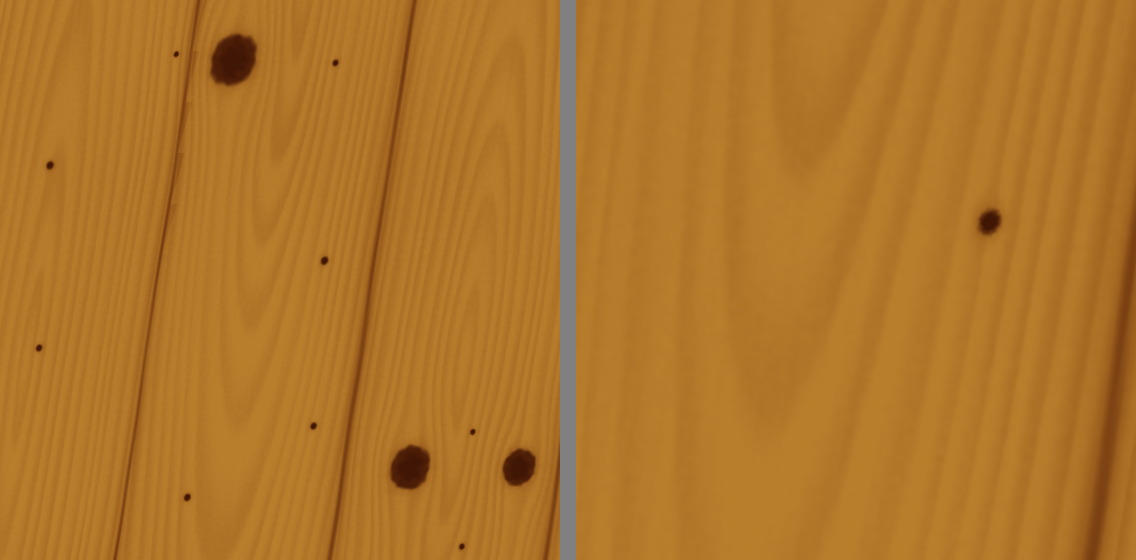
Left: the whole. Right: its middle third, enlarged.
This texture is drawn by a three.js fragment shader. Its source:

```glsl
// Varnished pine boards, slightly tilted, with seams, growth rings and knots.
// Rings are contours of a stretched distance field per board, pushed aside by
// the knots; a single darkness value then blends honey wood into brown.
varying vec2 vUv;

const float BOARD_WIDTH = 0.385;
const int LARGE_KNOTS = 3;
const int ALL_KNOTS = 12;

vec2 hash2(vec2 p) {
  vec2 h = vec2(dot(p, vec2(127.1, 311.7)), dot(p, vec2(269.5, 183.3)));
  return fract(sin(h) * 43758.55) * 2.0 - 1.0;
}

float gradientNoise(vec2 p) {
  vec2 i = floor(p), f = fract(p);
  vec2 u = f * f * f * (f * (f * 6.0 - 15.0) + 10.0);
  float a = dot(hash2(i), f);
  float b = dot(hash2(i + vec2(1.0, 0.0)), f - vec2(1.0, 0.0));
  float c = dot(hash2(i + vec2(0.0, 1.0)), f - vec2(0.0, 1.0));
  float d = dot(hash2(i + 1.0), f - 1.0);
  return mix(mix(a, b, u.x), mix(c, d, u.x), u.y);
}

// Knot centre in xy, radius in z: a few large ones, then scattered pins
vec3 knotAt(int index) {
  float i = float(index);
  if (index < LARGE_KNOTS) {
    float height = index == 0 ? 0.893 : 0.165;
    return vec3(0.417 + 0.375 * i - 0.06 * i * i, height, 0.043 - 0.006 * i);
  }
  vec2 spread = fract(vec2(0.56, 0.36) + (i - 3.0) * vec2(0.7549, 0.5698));
  float radius = 0.0065 + 0.002 * hash2(vec2(i, 4.0)).x;
  return vec3(spread.x, pow(spread.y, 1.4), radius);
}

// Distance from a knot in its own radii, tilted oval with a ragged rim
float knotDistance(vec2 offset, float radius, float seed) {
  vec2 q = offset / radius;
  q = vec2(0.88 * q.x - 0.48 * q.y, 0.48 * q.x + 0.88 * q.y) / vec2(0.88, 1.1);
  return length(q) + 0.16 * gradientNoise(q * 2.5 + seed * 9.0);
}

// Dark latewood lines: ovals and arches around the heart of each board
float growthRings(float across, float y, float board) {
  float heartY = board == 0.0 ? 1.12 : 0.36;
  float dx = across - 0.18 - 0.39 * board;
  dx += 0.009 * gradientNoise(vec2(across * 7.0, y * 2.5) + board * 7.3);
  float r = length(vec2(dx, (0.1 + 0.02 * board) * (y - heartY)));
  float phase = r / 0.0185 + 0.9 * gradientNoise(vec2(r * 28.0, board * 5.0 + 0.5));
  float t = fract(phase);
  float line = smoothstep(0.15, 0.72, t) * (1.0 - smoothstep(0.76, 1.0, t));
  float strength = 0.75 + 0.6 * gradientNoise(vec2(across * 9.0, y * 1.6) + 3.7);
  return line * strength;
}

void main() {
  vec2 p = vUv;

  // Knots darken the wood and push the grain sideways
  float push = 0.0, halo = 0.0, core = 0.0, heart = 0.0;
  for (int i = 0; i < ALL_KNOTS; i++) {
    vec3 knot = knotAt(i);
    vec2 offset = p - knot.xy;
    float m = knotDistance(offset, knot.z, float(i));
    bool large = i < LARGE_KNOTS;
    vec2 reach = offset / (knot.z * vec2(1.5, 2.6));
    push += offset.x * 0.75 * exp(-dot(reach, reach));
    halo = max(halo, 0.8 * exp(-(large ? 4.5 : 1.9) * max(m - 0.95, 0.0)));
    float blur = large ? 0.13 : 0.4;
    core = max(core, 1.0 - smoothstep(1.0 - blur, 1.0 + blur, m));
    heart = max(heart, 1.0 - smoothstep(0.2, 0.95, m));
  }

  // Board layout: distance across the tilted seams
  float across = p.x - 0.152 * p.y - 0.204;
  float board = max(floor(across / BOARD_WIDTH), -1.0);
  float seam = max(floor(across / BOARD_WIDTH + 0.5), 0.0);
  float edge = across - seam * BOARD_WIDTH;
  edge += 0.005 * gradientNoise(vec2(p.y * 5.0, seam * 3.0 + 0.4));

  // Wood tone: rings, slow shading, long fibres and fine mottle
  float dark = 0.06 + 0.32 * growthRings(across - push, p.y, board);
  dark += 0.16 * gradientNoise(p * vec2(3.0, 2.0) + 8.0);
  dark += 0.09 * gradientNoise(vec2(across * 150.0, p.y * 5.0));
  dark += 0.08 * gradientNoise(p * 130.0);
  dark += 0.05 * gradientNoise(p * 240.0);

  // Soft shadow along the seams, with torn chips beside the first one
  float width = 1.0 + 0.5 * min(seam, 1.0);
  float wear = 0.6 + 0.6 * gradientNoise(vec2(p.y * 4.0, seam * 6.0 + 2.3));
  dark += 0.75 * exp(-abs(edge) / (0.009 * width));
  float chip = 0.013 * fract(p.y * 11.0);
  float chipped = smoothstep(0.5, 0.65, p.y) * (1.0 - min(seam, 1.0));
  dark += 0.3 * chipped * smoothstep(0.0, 0.003, edge)
        * (1.0 - smoothstep(chip, chip + 0.003, edge));
  float crack = wear * (1.0 - smoothstep(0.0005, 0.0045 * width, abs(edge)));

  // Colour blend from honey to brown to burnt umber
  vec3 honey = vec3(0.725, 0.495, 0.173);
  vec3 brown = vec3(0.575, 0.335, 0.098);
  vec3 umber = vec3(0.40, 0.18, 0.045);
  vec3 burnt = vec3(0.25, 0.085, 0.018);
  vec3 color = mix(honey, brown, clamp(dark + halo, 0.0, 1.15));
  color = mix(color, umber, clamp(crack, 0.0, 1.0));
  float char = 0.6 + 0.5 * heart + 0.35 * gradientNoise(p * 70.0);
  color = mix(color, mix(umber, burnt, clamp(char, 0.0, 1.0)), core);
  gl_FragColor = vec4(color, 1.0);
}
```
